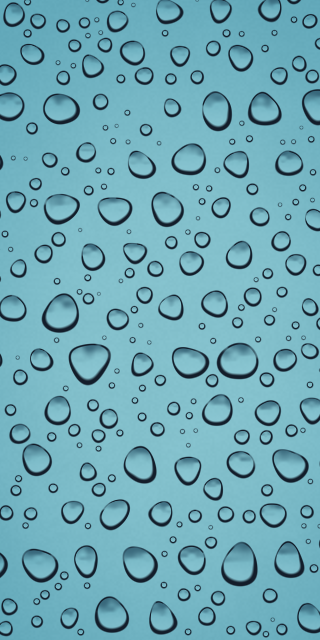
A WebGL 2 fragment shader for this texture:

```glsl
#version 300 es
precision highp float;
// Water drops of mixed sizes with dark rims on pale blue glass.
uniform vec2 u_resolution;
out vec4 fragColor;

vec2 hash2(vec2 c) {
    return fract(sin(vec2(dot(c, vec2(127.1, 311.7)), dot(c, vec2(269.5, 183.3)))) * 43758.5);
}

float noise(vec2 p) {
    vec2 i = floor(p), f = fract(p);
    f = f * f * (3.0 - 2.0 * f);
    float low = mix(hash2(i).x, hash2(i + vec2(1, 0)).x, f.x);
    float high = mix(hash2(i + vec2(0, 1)).x, hash2(i + vec2(1, 1)).x, f.x);
    return mix(low, high, f.y);
}

// Centre in xy and radius in z; the radius is zero in an empty cell.
vec3 dropAt(vec2 cell, float size, float density) {
    vec2 h = hash2(cell + size * 91.7);
    vec2 g = hash2(cell + size * 57.3 + 19.1);
    float shift = 0.2 * h.x, angle = 6.2832 * h.y;
    vec2 centre = cell + 0.5 + shift * vec2(cos(angle), sin(angle));
    centre.x += 0.5 * mod(cell.y, 2.0) - 0.25;
    float radius = (0.46 - shift) * mix(0.56, 0.95, g.x);
    return size * vec3(centre, g.y < density ? radius : 0.0);
}

// True when a drop keeps its distance from every drop of a coarser layer.
bool isClear(vec3 drop, float size, float density) {
    vec2 home = floor(drop.xy / size);
    for (int k = 0; k < 9; k++) {
        vec3 other = dropAt(home + vec2(k % 3 - 1, k / 3 - 1), size, density);
        float gap = distance(drop.xy, other.xy) - 1.15 * other.z - 1.1 * drop.z;
        if (other.z > 0.0 && gap < 0.004) return false;
    }
    return true;
}

void paintDrop(inout vec3 colour, vec2 p, vec3 drop) {
    vec2 h = hash2(drop.xy * 37.0), g = hash2(drop.yx * 53.0);
    float wild = smoothstep(0.008, 0.045, drop.z);
    vec2 q = (p - drop.xy) / drop.z;

    // Outline: tilted, stretched, pear shaped and slightly lumpy
    float tilt = (h.x - 0.5) * 2.4;
    vec2 s = mat2(cos(tilt), sin(tilt), -sin(tilt), cos(tilt)) * q;
    s.x *= 1.0 + wild * (0.02 + 0.3 * h.y * h.y);
    s.x *= 1.0 + 0.32 * wild * g.x * s.y;
    float a = atan(s.y, s.x);
    float lumps = 0.06 * sin(2.0 * a + 6.28 * g.y) + 0.045 * sin(3.0 * a + 6.28 * h.y);
    float d = length(s) - 1.0 - wild * lumps;
    float edge = 0.9 / (u_resolution.x * drop.z);
    float inside = 1.0 - smoothstep(-edge, edge, d);

    // Lens body: smoky at the top, bright below
    float murk = noise(q * vec2(2.2, 3.0) + h * 40.0);
    float smoke = smoothstep(0.05, 1.0, q.y + 0.6 * (murk - 0.5)) * mix(0.3, 0.8, wild);
    vec3 body = mix(colour, vec3(0.56, 0.79, 0.84), 0.45 * smoothstep(0.4, -0.6, q.y));
    body = mix(body, vec3(0.17, 0.34, 0.42), smoke);

    // Rim: heavy at the bottom, thin and broken at the top
    vec2 shade = normalize(vec2(h.y - 0.4, -1.0));
    float below = dot(q / (length(q) + 0.001), shade);
    float width = mix(0.08, 0.22, smoothstep(-0.7, 0.9, below)) + 0.11 * (1.0 - wild);
    float rim = smoothstep(-1.35 * width - 0.5 * edge, -0.65 * width, d);
    float broken = mix(1.0, smoothstep(0.2, 0.6, noise(q * 2.5 + g * 30.0)), 0.75 * wild);
    rim *= mix(broken, 1.0, smoothstep(-0.8, 0.1, below));
    body = mix(body, vec3(0.06, 0.095, 0.145), 0.97 * rim);
    colour = mix(colour, body, inside * mix(0.35, 1.0, smoothstep(0.003, 0.011, drop.z)));
}

void main() {
    vec2 p = gl_FragCoord.xy / u_resolution.x;
    float tall = u_resolution.y / u_resolution.x;

    // Glass: pale centre, deeper towards the top and corners
    vec2 v = (p - vec2(0.55, 0.46 * tall)) / vec2(0.85, 0.58 * tall);
    vec3 colour = mix(vec3(0.515, 0.755, 0.80), vec3(0.37, 0.65, 0.72), smoothstep(0.25, 1.25, length(v)));
    colour += 0.014 * (noise(p * 9.0) - 0.5) + 0.016 * (noise(p * 150.0) - 0.5);

    // Layers from fine to coarse; finer drops only fill free space
    vec3 sizes = vec3(0.158, 0.086, 0.048), densities = vec3(0.86, 0.85, 0.6);
    for (int layer = 2; layer >= 0; layer--) {
        vec2 home = floor(p / sizes[layer]);
        for (int k = 0; k < 9; k++) {
            vec2 cell = home + vec2(k % 3 - 1, k / 3 - 1);
            vec3 drop = dropAt(cell, sizes[layer], densities[layer]);
            if (layer == 2) drop.z *= 0.75;
            if (drop.z == 0.0 || distance(p, drop.xy) > 1.7 * drop.z) continue;
            bool free = true;
            for (int coarse = 0; coarse < layer; coarse++)
                free = free && isClear(drop, sizes[coarse], densities[coarse]);
            if (free) paintDrop(colour, p, drop);
        }
    }
    fragColor = vec4(colour, 1.0);
}
```
